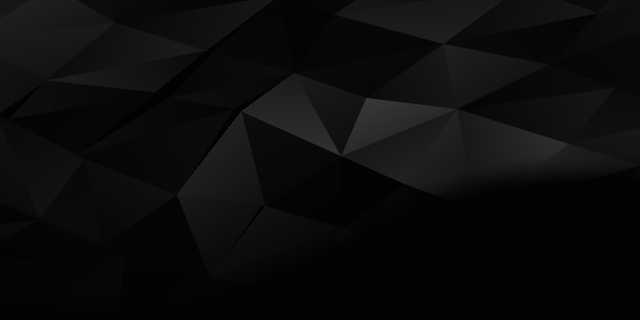
Give the GLSL for this background, as a WebGL 1 fragment shader.

```glsl
precision highp float;

uniform vec2 u_resolution;

// Skewed lattice axes: one falls gently to the right, one climbs steeply
const vec2 AXIS_A = vec2(0.265, -0.085);
const vec2 AXIS_B = vec2(0.19, 0.18);

float cross2(vec2 a, vec2 b) {
  return a.x * b.y - a.y * b.x;
}

float hash(vec2 p) {
  return fract(sin(dot(p, vec2(127.1, 311.7))) * 4375.85);
}

// Jittered lattice point in canvas space
vec2 vertexAt(vec2 node) {
  vec2 jitter = vec2(hash(node + 3.7), hash(node + 19.3)) - 0.5;
  vec2 uv = node + 0.46 * jitter;
  return vec2(1.0, 0.52) + uv.x * AXIS_A + uv.y * AXIS_B;
}

float edgeDistance(vec2 p, vec2 a, vec2 b) {
  return cross2(normalize(b - a), p - a);
}

float glow(vec2 p, vec2 center, vec2 radius) {
  vec2 d = (p - center) / radius;
  return exp(-dot(d, d));
}

// Broad light along the ridges of the surface
float ridgeLight(vec2 p) {
  float light = 0.24;
  light += 0.75 * glow(p, vec2(0.04, 0.88), vec2(0.2, 0.1));
  light += 0.6 * glow(p, vec2(0.52, 0.79), vec2(0.22, 0.11));
  light += 0.8 * glow(p, vec2(1.02, 0.6), vec2(0.3, 0.1));
  light += 0.65 * glow(p, vec2(0.78, 0.4), vec2(0.16, 0.09));
  light += 0.8 * glow(p, vec2(1.36, 0.77), vec2(0.2, 0.17));
  light += 0.65 * glow(p, vec2(1.65, 0.49), vec2(0.32, 0.09));
  light -= 0.2 * glow(p, vec2(0.85, 0.87), vec2(0.24, 0.14));
  light -= 0.4 * glow(p, vec2(1.15, 0.41), vec2(0.24, 0.1));
  return clamp(light, 0.0, 1.0);
}

// Shade of one counterclockwise facet in x, its coverage in y
vec2 facet(vec2 p, vec2 a, vec2 b, vec2 c, float seed) {
  float inside = min(edgeDistance(p, a, b),
                     min(edgeDistance(p, b, c), edgeDistance(p, c, a)));
  float coverage = clamp(inside * u_resolution.y + 0.5, 0.0, 1.0);

  vec2 center = (a + b + c) / 3.0;
  float angle = 6.2832 * fract(seed * 17.0);
  float slope = dot(p - center, vec2(cos(angle), sin(angle)));
  float tone = ridgeLight(center) * mix(0.25, 1.1, seed);
  tone *= clamp(1.0 + 2.6 * slope, 0.4, 1.4);
  return vec2(tone, 1.0) * coverage;
}

void main() {
  vec2 p = gl_FragCoord.xy / u_resolution.y;

  // Lattice cell under this point
  vec2 q = p - vec2(1.0, 0.52);
  vec2 home = floor(vec2(cross2(q, AXIS_B), cross2(AXIS_A, q))
                    / cross2(AXIS_A, AXIS_B));

  // Blend the facets of all nearby cells by coverage
  vec2 sum = vec2(0.0);
  for (int j = -1; j <= 1; j++) {
    for (int i = -1; i <= 1; i++) {
      vec2 cell = home + vec2(float(i), float(j));
      vec2 v00 = vertexAt(cell);
      vec2 v10 = vertexAt(cell + vec2(1.0, 0.0));
      vec2 v01 = vertexAt(cell + vec2(0.0, 1.0));
      vec2 v11 = vertexAt(cell + 1.0);
      float seedA = hash(cell + 41.5);
      float seedB = hash(cell + 73.2);

      // Either diagonal may split the cell
      if (hash(cell + 8.1) < 0.6) {
        sum += facet(p, v00, v10, v11, seedA);
        sum += facet(p, v00, v11, v01, seedB);
      } else {
        sum += facet(p, v00, v10, v01, seedA);
        sum += facet(p, v10, v11, v01, seedB);
      }
    }
  }
  float tone = sum.x / max(sum.y, 0.001);

  // The surface sinks into black along a rising curve
  float shadowLine = 0.42 * smoothstep(0.4, 1.75, p.x);
  tone *= smoothstep(-0.01, 0.11, p.y - shadowLine);
  tone *= mix(0.55, 1.0, smoothstep(0.1, 0.45, p.y));

  gl_FragColor = vec4(vec3(0.006 + 0.185 * tone), 1.0);
}
```
